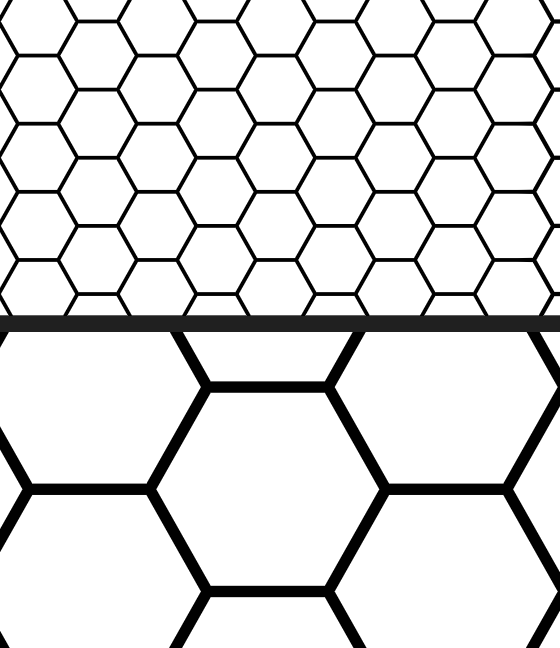
Top, the full canvas; bottom, a detail of the centre.
A Shadertoy shader for this pattern:

```glsl
// Honeycomb of black outlined, flat-topped hexagons on white.

// Lengths are fractions of the canvas height.
const float ROW_PITCH = 0.21563;
const float HALF_EDGE = 0.0637;      // half of a horizontal side
const float SLANT_WIDTH = 0.0608;    // horizontal run of a slanted side
const float COLUMN_PITCH = 2.0 * HALF_EDGE + SLANT_WIDTH;
const vec2 FIRST_CENTER = vec2(0.1204, 0.0695);
const float HALF_LINE = 0.0060;
const float BORDER_HEIGHT = 0.0020;
const vec3 PAPER = vec3(1.0);
const vec3 INK = vec3(0.005);

// Distance from p to the sides of a centred hexagon, positive inside.
float hexagonInside(vec2 p, float halfEdge, float slant, float halfHeight) {
    p = abs(p);
    vec2 normal = normalize(vec2(halfHeight, slant));
    float slantSide = dot(vec2(halfEdge + slant, 0.0) - p, normal);
    return min(halfHeight - p.y, slantSide);
}

// Offset from the nearest point of a rectangular lattice.
vec2 repeatCentered(vec2 p, vec2 period) {
    return p - period * round(p / period);
}

// Two interleaved lattices cover the plane; the larger distance is the inside one.
float honeycombDistance(vec2 p) {
    vec2 period = vec2(2.0 * COLUMN_PITCH, ROW_PITCH);
    vec2 even = repeatCentered(p, period);
    vec2 odd = repeatCentered(p - 0.5 * period, period);
    float halfHeight = 0.5 * ROW_PITCH;
    return max(hexagonInside(even, HALF_EDGE, SLANT_WIDTH, halfHeight),
               hexagonInside(odd, HALF_EDGE, SLANT_WIDTH, halfHeight));
}

// Coverage of the region where distance is below the limit.
float coverage(float distance, float limit, float pixel) {
    return clamp((limit - distance) / pixel + 0.5, 0.0, 1.0);
}

void mainImage(out vec4 fragColor, in vec2 fragCoord) {
    float pixel = 1.0 / iResolution.y;
    vec2 p = fragCoord * pixel;

    // Outlines grow slightly heavier at the right side.
    float rightSide = smoothstep(0.92, 0.96, fragCoord.x / iResolution.x);
    float halfLine = HALF_LINE + 0.0008 * rightSide;
    float outline = coverage(honeycombDistance(p - FIRST_CENTER), halfLine, pixel);

    // Thin rule along the bottom edge.
    float border = coverage(p.y, BORDER_HEIGHT, pixel);

    fragColor = vec4(mix(PAPER, INK, max(outline, border)), 1.0);
}
```
